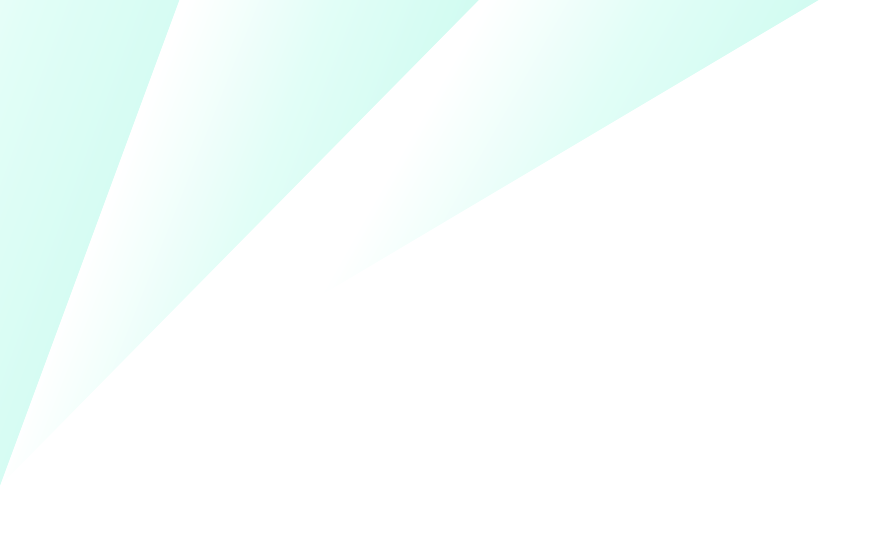
A WebGL 2 fragment shader for this background:

```glsl
#version 300 es
precision highp float;
// Three mint light wedges fanning out from a point on the left edge over white.

uniform vec2 u_resolution;
out vec4 outColor;

const int WEDGES = 3;
const vec3 WHITE = vec3(1.0);
const vec3 MINT_PALE = vec3(0.885, 0.996, 0.968);
const vec3 MINT_DEEP = vec3(0.82, 0.985, 0.945);

// Lengths are in canvas heights, angles in degrees.
const vec2 APEX = vec2(0.0, 0.12);
const float EDGE_ANGLE[WEDGES] = float[](69.73, 45.41, 30.68);
const float RAMP_ANGLE[WEDGES] = float[](20.3, 21.7, 29.6);
const vec2 RAMP_SPAN[WEDGES] = vec2[](
    vec2(-0.297, 0.41), vec2(0.316, 0.806), vec2(0.768, 1.29));

vec2 direction(float degrees) {
    float a = radians(degrees);
    return vec2(cos(a), sin(a));
}

// Positive above the ray that leaves the apex at the given angle.
float rayDistance(vec2 p, float degrees) {
    vec2 d = direction(degrees);
    return dot(p - APEX, vec2(-d.y, d.x));
}

// White to pale to deep mint, t in 0..1.
vec3 mintRamp(float t) {
    vec3 lower = mix(WHITE, MINT_PALE, clamp(2.0 * t, 0.0, 1.0));
    return mix(lower, MINT_DEEP, clamp(2.0 * t - 1.0, 0.0, 1.0));
}

void main() {
    vec2 p = gl_FragCoord.xy / u_resolution.y;
    vec2 fromTopLeft = vec2(p.x, 1.0 - p.y);
    float halfPixel = 0.5 / u_resolution.y;

    // Paint from the widest wedge to the narrowest.
    vec3 color = WHITE;
    for (int i = WEDGES - 1; i >= 0; i--) {
        float along = dot(fromTopLeft, direction(RAMP_ANGLE[i]));
        vec2 span = RAMP_SPAN[i];
        vec3 wedge = mintRamp((along - span.x) / (span.y - span.x));
        float side = rayDistance(p, EDGE_ANGLE[i]);
        color = mix(color, wedge, smoothstep(-halfPixel, halfPixel, side));
    }

    outColor = vec4(color, 1.0);
}
```
